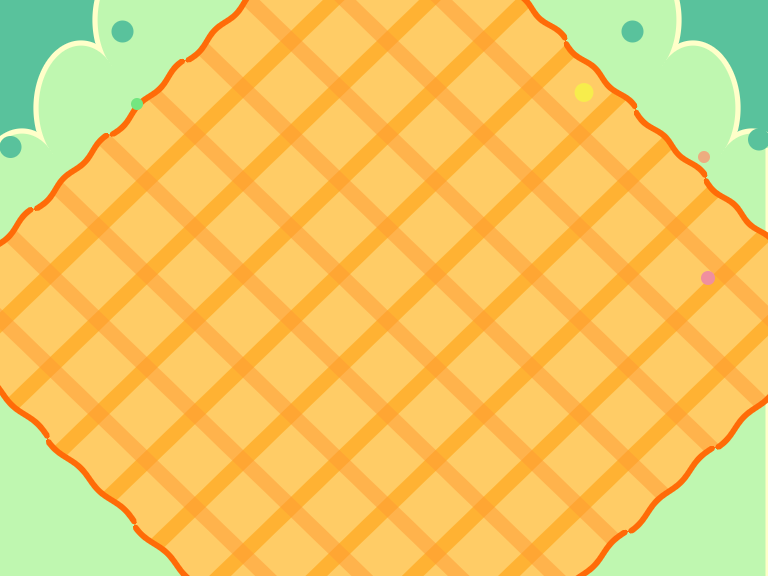
Write a Shadertoy shader that draws this background.

```glsl
// Draws a tilted orange waffle-check cloth on mint, with scalloped teal corners and loose dots.

const vec3 MINT = vec3(0.75, 0.97, 0.69);
const vec3 TEAL = vec3(0.35, 0.76, 0.61);
const vec3 CREAM = vec3(1.0, 1.0, 0.79);
const vec3 ORANGE = vec3(1.0, 0.42, 0.03);

float pixel; // size of one pixel in scene units

float cover(float d) {
    return clamp(0.5 - d / pixel, 0.0, 1.0);
}

float ellipse(vec2 q, vec2 r) {
    float k = length(q / r);
    return k * (k - 1.0) / max(length(q / (r * r)), 0.001);
}

// Mint side of the scalloped border: overlapping ovals on a slanted line
float scallops(vec2 p) {
    vec2 first = vec2(1.40, 0.20), spacing = vec2(-0.59, 0.88);
    float d = -dot(p - first, normalize(vec2(spacing.y, -spacing.x)));
    for (int i = 0; i < 3; i++) {
        d = min(d, ellipse(p - first - float(i) * spacing, vec2(0.45, 0.65)));
    }
    return d;
}

// Hand-drawn edge from a to b: x = distance outside it, y = distance to its broken stroke
vec2 roughEdge(vec2 p, vec2 a, vec2 b, float joint, float period) {
    vec2 dir = normalize(b - a);
    float s = fract((dot(p - a, dir) - joint) / period);
    float wobble = 0.02 * cos(12.566 * (s - 0.4)) + 0.025 * (s - 0.5);
    float d = dot(p - a, vec2(dir.y, -dir.x)) - wobble;
    float gap = min(s, 1.0 - s) * period;
    return vec2(d, abs(d) - mix(0.016, 0.03, smoothstep(0.0, 0.03, gap)));
}

// Soft-edged stripe centred on every whole number of t
float stripe(float t) {
    float d = abs(fract(t + 0.5) - 0.5) - 0.113;
    return cover(d * 0.67);
}

void dot2D(inout vec3 col, vec2 p, vec2 centre, float radius, vec3 tint) {
    col = mix(col, tint, cover(length(p - centre) - radius));
}

void mainImage(out vec4 fragColor, in vec2 fragCoord) {
    // Scene is 7.68 by 5.76 units, y pointing down
    pixel = 5.76 / iResolution.y;
    vec2 p = vec2(fragCoord.x, iResolution.y - fragCoord.y) * pixel;

    // Teal corners, mirrored, with a cream outline
    float cloud = scallops(vec2(min(p.x, 7.74 - p.x), p.y));
    vec3 col = mix(TEAL, MINT, cover(cloud));
    col = mix(col, CREAM, cover(abs(cloud) - 0.026));
    col = mix(col, CREAM, cover(7.655 - p.x) * step(1.48, p.y));

    // Teal dots on the mint
    dot2D(col, p, vec2(1.225, 0.315), 0.11, TEAL);
    dot2D(col, p, vec2(6.325, 0.315), 0.11, TEAL);
    dot2D(col, p, vec2(0.105, 1.47), 0.11, TEAL);
    dot2D(col, p, vec2(7.59, 1.395), 0.11, TEAL);

    // Cloth with two sets of crossing stripes
    vec2 g = (p - vec2(3.875, 2.275)) / vec2(0.963, 0.932);
    vec3 cloth = mix(vec3(1.0, 0.8, 0.4), vec3(1.0, 0.7, 0.2), stripe(g.x + g.y));
    cloth = mix(cloth, vec3(1.0, 0.6, 0.2), 0.5 * stripe(g.x - g.y));

    // Four rough edges bound the cloth
    vec2 e1 = roughEdge(p, vec2(0.0, 2.43), vec2(2.46, 0.02), 0.48, 1.06);
    vec2 e2 = roughEdge(p, vec2(5.23, 0.0), vec2(7.68, 2.40), 0.59, 0.98);
    vec2 e3 = roughEdge(p, vec2(7.68, 3.96), vec2(5.81, 5.76), 0.74, 1.21);
    vec2 e4 = roughEdge(p, vec2(1.88, 5.76), vec2(0.0, 3.91), 0.74, 1.22);
    float inside = max(max(e1.x, e2.x), max(e3.x, e4.x));
    float stroke = min(min(e1.y, e2.y), min(e3.y, e4.y));
    col = mix(col, cloth, cover(inside));
    col = mix(col, ORANGE, cover(stroke));

    // Loose coloured dots
    dot2D(col, p, vec2(1.37, 1.04), 0.06, vec3(0.45, 0.90, 0.50));
    dot2D(col, p, vec2(5.84, 0.925), 0.094, vec3(0.97, 0.93, 0.30));
    dot2D(col, p, vec2(7.04, 1.57), 0.06, vec3(0.93, 0.68, 0.50));
    dot2D(col, p, vec2(7.08, 2.78), 0.07, vec3(0.94, 0.56, 0.62));

    fragColor = vec4(col, 1.0);
}
```
